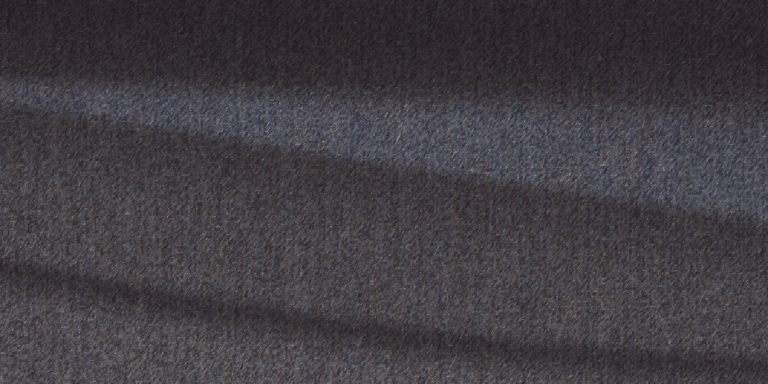
This texture is drawn by a Shadertoy shader. Its source:

```glsl
// Dark twill denim with soft diagonal folds, a pale ridge and a shadowed crease.

const float TAU = 6.2831853;
const vec3 SHADOW = vec3(0.162, 0.136, 0.152);
const vec3 LIT = vec3(0.348, 0.335, 0.356);

float hash(vec2 p) {
    vec3 q = fract(vec3(p.xyx) * 0.1031);
    q += dot(q, q.yzx + 33.33);
    return fract((q.x + q.y) * q.z);
}

float valueNoise(vec2 p) {
    vec2 cell = floor(p);
    vec2 f = fract(p);
    f = f * f * (3.0 - 2.0 * f);
    float low = mix(hash(cell), hash(cell + vec2(1, 0)), f.x);
    float high = mix(hash(cell + vec2(0, 1)), hash(cell + vec2(1, 1)), f.x);
    return mix(low, high, f.y);
}

// Soft step that rises from 0 below the edge to 1 above it
float rise(float distanceAbove, float softness) {
    return smoothstep(-softness, softness, distanceAbove);
}

// Height above the upper edge of the pale ridge
float heightAboveRidge(vec2 uv) {
    return uv.y - (0.795 - 0.12 * uv.x + 0.035 * uv.x * uv.x);
}

// Height above the fold under the pale ridge
float heightAboveFold(vec2 uv) {
    return uv.y - (0.727 - 0.307 * uv.x);
}

// Coverage of the pale ridge, 0 to 1
float ridgeMask(vec2 uv) {
    float upper = 1.0 - rise(heightAboveRidge(uv), mix(0.030, 0.075, uv.x));
    return upper * rise(heightAboveFold(uv), 0.026);
}

// Light falling on the folds, 0 = deep shade, 1 = brightest cloth
float foldLight(vec2 uv) {
    float x = uv.x;
    float aboveRidge = heightAboveRidge(uv);
    float aboveFold = heightAboveFold(uv);
    float aboveCrease = uv.y - (0.332 - 0.44 * x + 0.18 * x * x);

    // Upper shade, pale ridge and the cloth between fold and crease
    float top = mix(0.21, 0.05, smoothstep(0.0, 0.20, aboveRidge)) + 0.03 * x;
    float ridge = 0.70 + 0.14 * smoothstep(0.0, 0.4, x) - 0.08 * smoothstep(0.6, 1.0, x);
    ridge -= 0.10 * smoothstep(0.08, 0.28, aboveFold);
    float middle = mix(0.38, 0.64, smoothstep(0.0, 0.24, -aboveFold));
    middle += 0.05 * smoothstep(0.25, 0.40, -aboveFold);

    // Lower cloth emerging from the crease
    float centre = 1.0 - smoothstep(0.1, 0.6, abs(x - 0.38));
    float lower = mix(0.25, 0.70 + 0.12 * centre, smoothstep(0.015, 0.125, -aboveCrease));

    float light = mix(lower, middle, rise(aboveCrease, 0.030));
    light = mix(light, top, rise(aboveFold, 0.026));
    return mix(light, ridge, ridgeMask(uv));
}

// Thin vertical yarns of limited length, centred on zero
float yarnStreak(vec2 p, float density, float seed) {
    return valueNoise(vec2(p.x * density, p.y * 9.0 + seed)) - 0.5;
}

// Short stitches leaning to the right, centred on zero
float stitches(vec2 p, float seed) {
    vec2 leaning = vec2((p.x - 0.55 * p.y) * 203.0, p.y * 149.0);
    return valueNoise(leaning + seed) - 0.5;
}

void mainImage(out vec4 fragColor, in vec2 fragCoord) {
    vec2 uv = fragCoord / iResolution.xy;
    vec2 p = fragCoord / iResolution.y;

    // Folded cloth, cooler along the ridge
    float light = foldLight(uv);
    vec3 colour = mix(SHADOW, LIT, light);
    colour += vec3(-0.010, 0.002, 0.022) * ridgeMask(uv);

    // Weave contrast follows the light
    float contrast = mix(0.32, 1.0, clamp(light * 1.1, 0.0, 1.0));
    float twill = sin(TAU * 85.0 * (0.75 * p.x - 0.65 * p.y));
    float grain = 0.018 * twill * (0.4 + 0.6 * uv.x);
    grain += 0.16 * stitches(p, 11.0);
    grain += 0.085 * (hash(floor(p * vec2(251.0, 229.0))) - 0.5);
    grain += 0.060 * yarnStreak(p, 173.0, 7.0);
    colour += grain * contrast;

    // Rust and blue yarns, strongest around the middle
    float centre = 1.0 - smoothstep(0.15, 0.65, abs(uv.x - 0.5));
    float tint = 0.5 * yarnStreak(p, 157.0, 73.0) + stitches(p, 57.0);
    colour += vec3(0.045, 0.003, -0.045) * tint * contrast * (0.5 + 0.7 * centre);

    // Sparse pale flecks of undyed thread
    float fleck = smoothstep(0.30, 0.48, stitches(p, 131.0));
    vec3 fleckColour = mix(vec3(0.13, 0.15, 0.16), vec3(0.18, 0.15, 0.11), rise(tint, 0.2));
    colour += fleckColour * fleck * contrast;

    fragColor = vec4(clamp(colour, 0.0, 1.0), 1.0);
}
```
